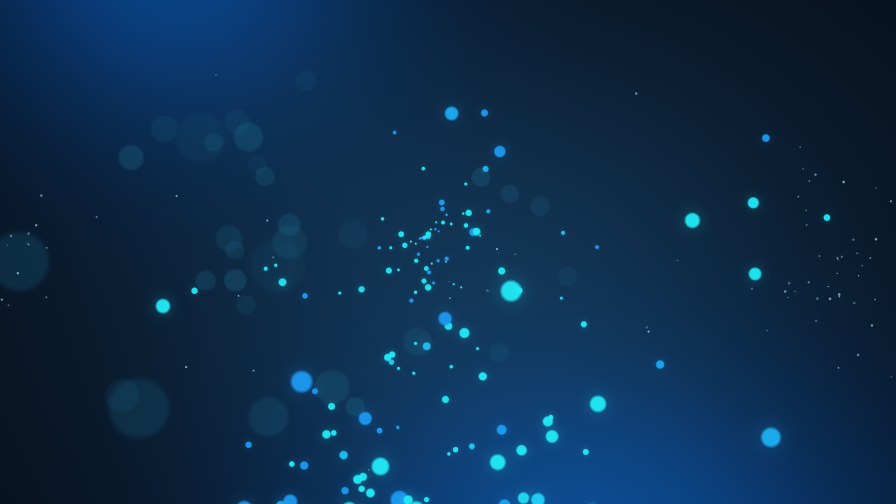
Give the GLSL for this background, as a WebGL 1 fragment shader.

```glsl
precision highp float;
// Deep blue backdrop with two soft glows, pale bokeh discs, cyan sparks and fine dust.
uniform vec2 u_resolution;

#define NIGHT vec3(0.025, 0.060, 0.110)
#define HAZE vec3(0.045, 0.140, 0.205)
#define BLUE_GLOW vec3(0.005, 0.185, 0.400)
#define BOKEH vec3(0.100, 0.410, 0.530)
#define CYAN vec3(0.130, 0.920, 0.970)
#define AZURE vec3(0.110, 0.600, 0.950)
#define DUST vec3(0.550, 0.750, 0.850)
#define MAX_DOTS 48
#define TAU 6.2831853

vec4 hash4(float n) {
  return fract(sin(n * vec4(12.9898, 78.233, 37.719, 53.147) + 0.7) * 43758.5);
}

// Elliptical Gaussian light.
float glow(vec2 p, vec2 centre, vec2 size) {
  vec2 q = (p - centre) / size;
  return exp(-dot(q, q));
}

// Soft disc with its edge at least one pixel wide.
float disc(float dist, float radius, float softness) {
  float edge = max(radius * softness, 0.7 / u_resolution.y);
  return 1.0 - smoothstep(radius - edge, radius + edge, dist);
}

// Random point in an ellipse; a higher falloff packs points at the centre.
vec2 scatter(vec4 h, vec2 centre, vec2 spread, float falloff) {
  float angle = TAU * h.x;
  return centre + spread * pow(h.y, falloff) * vec2(cos(angle), sin(angle));
}

vec3 backdrop(vec2 p) {
  vec3 col = NIGHT;
  col += HAZE * glow(p, vec2(0.95, 0.45), vec2(0.72, 0.52));
  col += BLUE_GLOW * glow(p, vec2(0.33, 1.10), vec2(0.42, 0.36));
  col += BLUE_GLOW * glow(p, vec2(1.20, -0.10), vec2(0.58, 0.34));
  return col;
}

// Large translucent discs, left of the middle.
vec3 addBokeh(vec3 col, vec2 p) {
  for (int i = 0; i < 30; i++) {
    vec4 h = hash4(float(i) + 11.0);
    vec2 pos = scatter(h, vec2(0.58, 0.52), vec2(0.58, 0.42), 0.75);
    float radius = mix(0.018, 0.066, h.z * h.z);
    float alpha = mix(0.10, 0.34, h.w);
    col = mix(col, BOKEH, alpha * disc(distance(p, pos), radius, 0.16));
  }
  return col;
}

// Bright dots, mostly cyan with some azure, each with a faint halo.
vec3 addSparks(vec3 col, vec2 p, float seed, float count, vec2 centre,
               vec2 spread, float falloff, vec2 sizes) {
  for (int i = 0; i < MAX_DOTS; i++) {
    if (float(i) >= count) break;
    vec4 h = hash4(float(i) + seed);
    float dist = distance(p, scatter(h, centre, spread, falloff));
    float radius = mix(sizes.x, sizes.y, h.z * h.z);
    vec3 tint = mix(CYAN, AZURE, smoothstep(0.55, 0.80, h.w));
    float halo = 0.15 * exp(-dist * dist / (2.2 * radius * radius));
    col = mix(col, tint, max(0.95 * disc(dist, radius, 0.25), halo));
  }
  return col;
}

// Tiny pale specks.
vec3 addDust(vec3 col, vec2 p, float seed, float count, vec2 centre, vec2 spread) {
  for (int i = 0; i < MAX_DOTS; i++) {
    if (float(i) >= count) break;
    vec4 h = hash4(float(i) + seed);
    float dist = distance(p, scatter(h, centre, spread, 0.9));
    float radius = mix(0.0012, 0.0026, h.z);
    col = mix(col, DUST, mix(0.35, 0.9, h.w) * disc(dist, radius, 0.4));
  }
  return col;
}

void main() {
  // Canvas height is one unit; x is scaled to span 16:9.
  vec2 p = gl_FragCoord.xy / u_resolution.y;
  p.x *= 1.7778 * u_resolution.y / u_resolution.x;

  vec3 col = backdrop(p);
  col = addBokeh(col, p);

  // Dust: right cluster, left edge, then thin drift.
  col = addDust(col, p, 101.0, 46.0, vec2(1.66, 0.48), vec2(0.20, 0.28));
  col = addDust(col, p, 163.0, 12.0, vec2(0.05, 0.50), vec2(0.08, 0.18));
  col = addDust(col, p, 191.0, 20.0, vec2(0.90, 0.50), vec2(0.90, 0.55));

  // Sparks: dense core, rising plume, low spray, then large wide-spread dots.
  col = addSparks(col, p, 211.0, 30.0, vec2(0.85, 0.53), vec2(0.13, 0.13), 1.5, vec2(0.002, 0.006));
  col = addSparks(col, p, 263.0, 48.0, vec2(0.84, 0.44), vec2(0.36, 0.42), 0.8, vec2(0.003, 0.008));
  col = addSparks(col, p, 331.0, 44.0, vec2(0.82, 0.02), vec2(0.46, 0.20), 0.7, vec2(0.005, 0.021));
  col = addSparks(col, p, 397.0, 26.0, vec2(0.95, 0.44), vec2(0.85, 0.52), 0.6, vec2(0.006, 0.023));

  gl_FragColor = vec4(col, 1.0);
}
```
